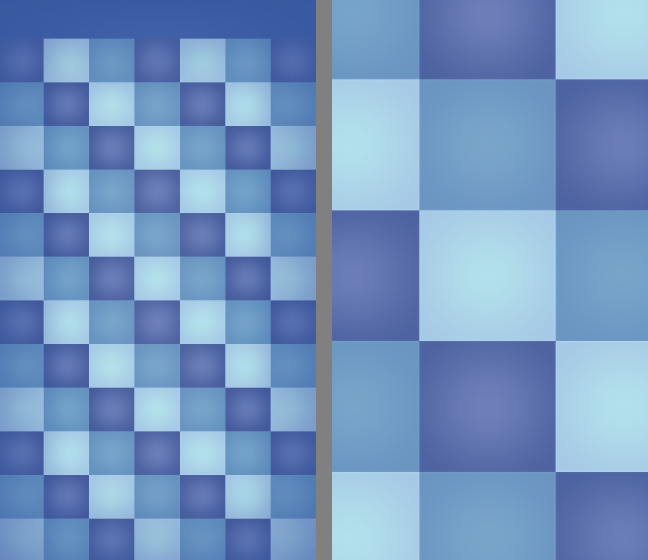
Left: the whole. Right: its middle third, enlarged.
Write a Shadertoy shader that draws this pattern.

```glsl
// Diagonal three-tone blue checker with soft glowing cells under a plain top band.

// Tone 0 is dark indigo, 1 is pale ice, 2 is mid blue; glow runs 0 to 1.
vec3 cellColor(float tone, float glow) {
    if (tone < 0.5) return mix(vec3(0.25, 0.34, 0.60), vec3(0.39, 0.47, 0.71), glow);
    if (tone < 1.5) return mix(vec3(0.65, 0.79, 0.90), vec3(0.70, 0.88, 0.92), glow);
    return mix(vec3(0.38, 0.57, 0.75), vec3(0.45, 0.64, 0.79), glow);
}

vec3 checker(vec2 uv) {
    // Rows count downward from the band; the first column is slightly cropped
    vec2 grid = vec2((uv.x + 0.0058) / 0.1438, (0.931 - uv.y) / 0.0779);
    vec2 cell = floor(grid);
    vec2 local = fract(grid) - 0.5;
    float tone = mod(cell.x - cell.y + 30.0, 3.0);
    float glow = 1.0 - smoothstep(0.0, 0.68, length(local));
    vec3 color = cellColor(tone, glow);

    // Faint light seam along the cell borders
    float border = 0.5 - max(abs(local.x), abs(local.y));
    color += 0.025 * (1.0 - smoothstep(0.0, 0.018, border));

    // Warm haze down the middle
    vec2 offset = (uv - vec2(0.5, 0.48)) / vec2(0.24, 0.50);
    float haze = exp(-dot(offset, offset));
    color = mix(color, vec3(0.63, 0.66, 0.80), 0.16 * haze * (tone == 1.0 ? 0.0 : 1.0));

    // Blue fade toward the sides, top and bottom
    float side = 0.42 * smoothstep(0.24, 0.52, abs(uv.x - 0.5));
    float ends = 0.34 * smoothstep(0.30, 0.52, abs(uv.y - 0.48));
    float fade = 1.0 - (1.0 - side) * (1.0 - ends);
    return mix(color, vec3(0.23, 0.36, 0.64), fade);
}

vec3 topBand(vec2 uv) {
    float light = exp(-8.0 * (uv.x - 0.5) * (uv.x - 0.5)) * smoothstep(1.02, 0.93, uv.y);
    return mix(vec3(0.22, 0.35, 0.63), vec3(0.25, 0.38, 0.66), light);
}

void mainImage(out vec4 fragColor, in vec2 fragCoord) {
    // Average a 3 by 3 grid of samples to smooth every edge
    vec3 total = vec3(0.0);
    for (int i = 0; i < 9; i++) {
        vec2 jitter = (vec2(i % 3, i / 3) - 1.0) / 3.0;
        vec2 uv = (fragCoord + jitter) / iResolution.xy;
        total += uv.y > 0.931 ? topBand(uv) : checker(uv);
    }
    fragColor = vec4(total / 9.0, 1.0);
}
```
